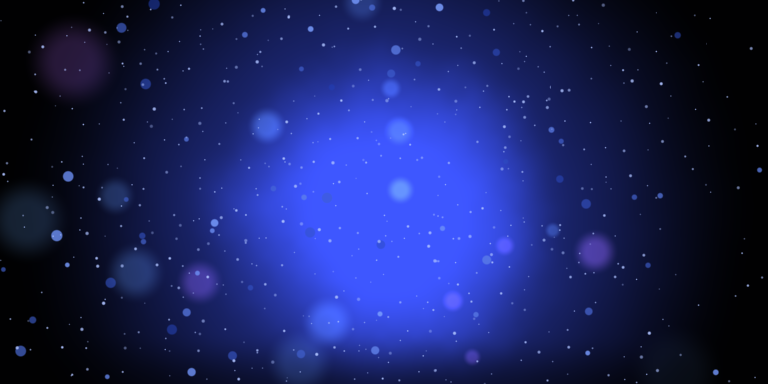
A Shadertoy shader for this background:

```glsl
float hash(vec2 p) {
    p = fract(p * vec2(123.34, 456.21));
    p += dot(p, p + 45.32);
    return fract(p.x * p.y);
}

float noise(vec2 p) {
    vec2 i = floor(p), f = fract(p);
    f = f * f * (3.0 - 2.0 * f);
    return mix(mix(hash(i), hash(i + vec2(1, 0)), f.x),
               mix(hash(i + vec2(0, 1)), hash(i + vec2(1, 1)), f.x), f.y);
}

float fbm(vec2 p) {
    float sum = 0.0, weight = 0.5;
    for (int i = 0; i < 4; i++) {
        sum += weight * noise(p);
        p = p * 2.03 + 7.1;
        weight *= 0.5;
    }
    return sum;
}

// Soft out-of-focus light
float glow(vec2 p, vec2 center, float radius) {
    return 1.0 - smoothstep(0.4 * radius, 1.25 * radius, length(p - center));
}

// One jittered disc per grid cell; x = coverage, y = random tone
vec2 scatter(vec2 p, float cell, float density, vec2 radii, float seed) {
    vec2 id = floor(p / cell) + seed;
    float size = hash(id + 3.7);
    float radius = mix(radii.x, radii.y, size * size);
    vec2 jitter = vec2(hash(id + 11.3), hash(id + 23.9)) - 0.5;
    vec2 local = (fract(p / cell) - 0.5 - 0.75 * jitter) * cell;
    float pixel = 1.0 / iResolution.y;
    float disc = 1.0 - smoothstep(radius - pixel, radius + pixel, length(local));
    return vec2(disc * step(hash(id + 5.1), density), hash(id + 31.7));
}

void mainImage(out vec4 fragColor, in vec2 fragCoord) {
    vec2 p = fragCoord / iResolution.y;
    p.x += 1.0 - 0.5 * iResolution.x / iResolution.y;

    // Central blue light with a cloudy rim
    float cloud = fbm(p * 4.0) - 0.47;
    float r = length(p - vec2(1.0, 0.44));
    float rim = r + 0.12 * cloud;
    float light = 0.48 * (1.0 - smoothstep(0.3, 0.98, r + 0.05 * cloud))
                + 0.53 * (1.0 - smoothstep(0.16, 0.5, rim));
    light *= mix(0.5, 1.0, smoothstep(-0.02, 0.14, p.y));
    vec3 color = vec3(0.24, 0.335, 1.0) * light + vec3(0.002, 0.003, 0.008);

    // Violet lights
    vec3 violet = vec3(0.20, 0.12, 0.28);
    color += violet * 0.75 * glow(p, vec2(0.19, 0.84), 0.105);
    color += violet * 0.9 * glow(p, vec2(0.52, 0.265), 0.052);
    color += violet * 1.1 * glow(p, vec2(1.55, 0.344), 0.050);
    color += violet * 0.7 * glow(p, vec2(1.315, 0.36), 0.024);
    color += violet * 0.8 * glow(p, vec2(1.18, 0.216), 0.026);
    color += violet * 0.8 * glow(p, vec2(1.23, 0.07), 0.021);

    // Steel blue lights
    vec3 steel = vec3(0.11, 0.17, 0.25);
    color += steel * 0.75 * glow(p, vec2(0.07, 0.427), 0.095);
    color += steel * 0.85 * glow(p, vec2(0.352, 0.29), 0.067);
    color += steel * 0.8 * glow(p, vec2(0.30, 0.49), 0.045);
    color += steel * 1.1 * glow(p, vec2(0.695, 0.672), 0.043);
    color += steel * 0.7 * glow(p, vec2(0.943, 0.995), 0.048);
    color += steel * 0.8 * glow(p, vec2(1.018, 0.77), 0.025);
    color += steel * 0.9 * glow(p, vec2(1.04, 0.659), 0.035);
    color += steel * 1.4 * glow(p, vec2(1.043, 0.505), 0.032);
    color += steel * 0.8 * glow(p, vec2(0.854, 0.16), 0.059);
    color += steel * 0.6 * glow(p, vec2(0.78, 0.055), 0.075);
    color += steel * 0.9 * glow(p, vec2(1.44, 0.40), 0.019);
    color += steel * 0.25 * glow(p, vec2(1.76, 0.03), 0.105);

    // Floating discs, sparser towards the dark sides
    float crowd = 1.0 - smoothstep(0.45, 1.05, abs(p.x - 0.92));
    for (int i = 0; i < 2; i++) {
        float layer = float(i);
        vec2 disc = scatter(p + 0.37 * layer, 0.15 - 0.03 * layer,
                            0.12 + 0.14 * crowd, vec2(0.006, 0.015), 17.0 * layer);
        vec3 tint = mix(vec3(0.12, 0.24, 0.72), vec3(0.48, 0.62, 1.0), disc.y);
        color = mix(color, tint, disc.x * (0.5 + 0.35 * disc.y));
    }

    // Fine pale dust
    for (int i = 0; i < 3; i++) {
        float layer = float(i);
        vec2 dust = scatter(p + 0.19 * layer, 0.05 + 0.011 * layer,
                            0.12 + 0.28 * crowd, vec2(0.0012, 0.0042), 41.0 + 13.0 * layer);
        color = mix(color, vec3(0.68, 0.76, 1.0), dust.x * (0.35 + 0.6 * dust.y));
    }

    fragColor = vec4(clamp(color, 0.0, 1.0), 1.0);
}
```
